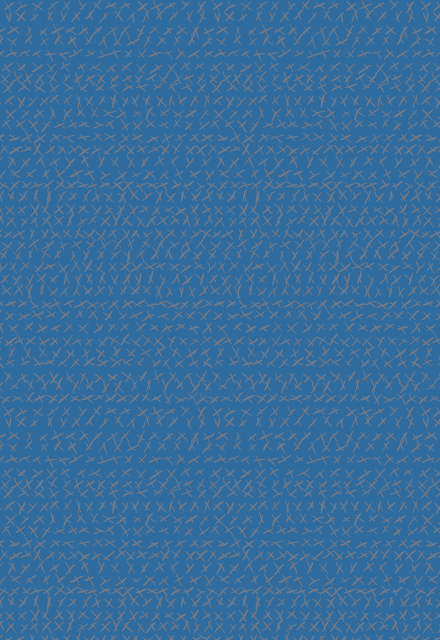
This pattern is drawn by a WebGL 1 fragment shader. Its source:

```glsl
precision highp float;
// Rows of hand-scratched grey crosses on flat blue, in a repeating tile.

uniform vec2 u_resolution;

// Lengths are fractions of the canvas height.
const vec3 GROUND = vec3(0.19, 0.42, 0.62);
const vec3 SCRATCH = vec3(0.455, 0.482, 0.533);
const vec2 TILE = vec2(0.326, 0.634);
const float ROWS = 34.0;
const float MIN_COLUMNS = 14.0;
const float MAX_COLUMNS = 18.0;
const float HALF_LENGTH = 0.0098;
const float HALF_WIDTH = 0.00102;
const float WARP_SCALE = 75.0;      // frequency of the hand wobble
const float WARP_AMOUNT = 0.0032;
const float CENTRE_JITTER = 0.0036;
const float ANGLE_JITTER = 0.32;

vec2 hash2(vec2 p) {
  vec2 q = vec2(dot(p, vec2(127.1, 311.7)), dot(p, vec2(269.5, 183.3)));
  return fract(sin(q) * 43758.55);
}

float cornerSlope(vec2 cell, vec2 corner, vec2 f) {
  return dot(hash2(cell + corner) * 2.0 - 1.0, f - corner);
}

float gradientNoise(vec2 p) {
  vec2 cell = floor(p);
  vec2 f = fract(p);
  vec2 u = f * f * f * (f * (f * 6.0 - 15.0) + 10.0);
  float low = mix(cornerSlope(cell, vec2(0.0, 0.0), f),
                  cornerSlope(cell, vec2(1.0, 0.0), f), u.x);
  float high = mix(cornerSlope(cell, vec2(0.0, 1.0), f),
                   cornerSlope(cell, vec2(1.0, 1.0), f), u.x);
  return mix(low, high, u.y);
}

// Antialiased coverage of a stroke that thins towards its ends.
float stroke(vec2 p, float angle, float halfLength, float halfWidth, float pixel) {
  vec2 along = vec2(cos(angle), sin(angle));
  float t = clamp(dot(p, along), -halfLength, halfLength);
  float taper = 1.0 - 0.4 * pow(abs(t) / halfLength, 3.0);
  float d = length(p - along * t) - halfWidth * taper;
  return clamp(0.5 - d / pixel, 0.0, 1.0);
}

// One cross: a heavier rising stroke and a finer falling one.
float cross2(vec2 p, vec2 id, float lean, float pixel) {
  vec2 turn = (hash2(id + 11.0) - 0.5) * 2.0 * ANGLE_JITTER;
  vec2 size = hash2(id + 23.0);
  vec2 weight = hash2(id + 37.0);
  vec2 shift = (hash2(id + 53.0) - 0.5) * CENTRE_JITTER;
  float rising = stroke(p - shift, mix(0.5, 1.05, lean) + turn.x,
    HALF_LENGTH * mix(0.7, 1.1, size.x), HALF_WIDTH * mix(0.75, 1.4, weight.x), pixel);
  float falling = stroke(p + shift, -mix(0.75, 1.05, lean) + turn.y,
    HALF_LENGTH * mix(0.5, 1.1, size.y), HALF_WIDTH * mix(0.65, 1.0, weight.y), pixel);
  return max(rising, falling);
}

void main() {
  float pixel = 1.0 / u_resolution.y;
  vec2 p = gl_FragCoord.xy * pixel;
  p.y = 1.0 - p.y;
  p = mod(p, TILE);

  // Bend the strokes slightly, as if drawn by hand.
  vec2 q = p + WARP_AMOUNT * vec2(gradientNoise(p * WARP_SCALE),
                                  gradientNoise(p * WARP_SCALE + 71.0));
  q.y = -q.y;
  float rowHeight = TILE.y / ROWS;
  float row = floor(q.y / rowHeight);

  // Gather the crosses of the neighbouring rows and columns.
  float ink = 0.0;
  for (int j = -1; j <= 1; j++) {
    float r = row + float(j);
    float rowId = mod(r, ROWS);
    vec2 style = hash2(vec2(rowId, 5.0));
    vec2 offset = hash2(vec2(rowId, 9.0));
    float columns = floor(mix(MIN_COLUMNS, MAX_COLUMNS + 0.99, style.x));
    float spacing = TILE.x / columns;
    float column = floor(q.x / spacing - offset.x);
    float centreY = (r + 0.5 + 0.35 * (offset.y - 0.5)) * rowHeight;
    for (int i = -1; i <= 1; i++) {
      float c = column + float(i);
      vec2 id = vec2(mod(c, columns), rowId);
      vec2 centre = vec2((c + 0.5 + offset.x) * spacing, centreY);
      centre += (hash2(id) - 0.5) * CENTRE_JITTER;
      ink = max(ink, cross2(q - centre, id, style.y, pixel));
    }
  }

  gl_FragColor = vec4(mix(GROUND, SCRATCH, ink), 1.0);
}
```
